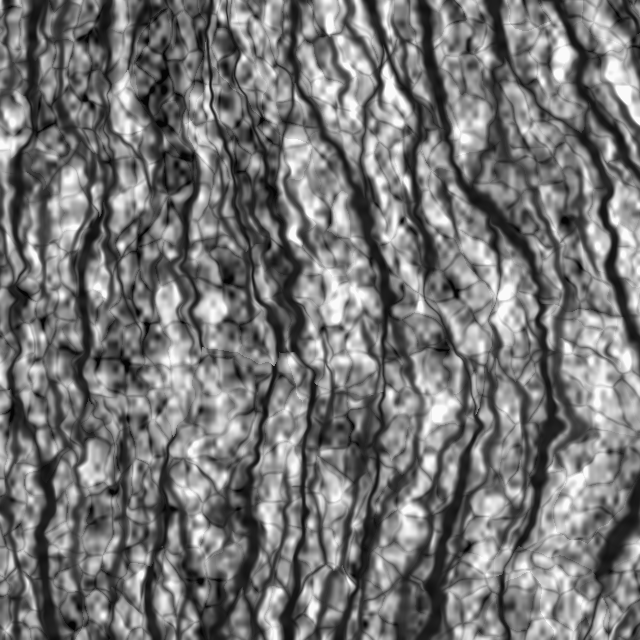
Write a WebGL 1 fragment shader that draws this texture.

```glsl
precision highp float;
// Weathered tree bark in grey: long plates split by dark, ragged furrows.
// Stretched Voronoi cells on a sheared, noise-warped plane form the plates;
// layers of value noise add fibres, flakes and grain.
uniform vec2 u_resolution;

float hash(vec2 p) {
  return fract(sin(dot(p, vec2(127.1, 311.7))) * 43758.5453);
}

vec2 hash2(vec2 p) {
  return vec2(hash(p), hash(p + 57.3));
}

float noise(vec2 p) {
  vec2 i = floor(p), f = fract(p);
  f = f * f * (3.0 - 2.0 * f);
  return mix(mix(hash(i), hash(i + vec2(1, 0)), f.x),
             mix(hash(i + vec2(0, 1)), hash(i + vec2(1, 1)), f.x), f.y);
}

// Noise centred on zero
float grain(vec2 p) {
  return noise(p) - 0.5;
}

vec2 warp(vec2 p, float frequency) {
  return vec2(grain(p * frequency), grain(p * frequency + 31.7));
}

// Returns distance to the nearest plate border in canvas units, and a plate id.
// Borders that run across the trunk are pushed away so they stay thin.
vec2 plates(vec2 p, vec2 frequency, float crossFade) {
  vec2 q = p * frequency, cell = floor(q), f = fract(q);
  vec2 nearest = vec2(0.0), nearestCell = vec2(0.0);
  float best = 9.0;
  for (int j = -1; j <= 1; j++) {
    for (int i = -1; i <= 1; i++) {
      vec2 g = vec2(float(i), float(j));
      vec2 r = g + 0.1 + 0.8 * hash2(cell + g) - f;
      if (dot(r, r) < best) {
        best = dot(r, r);
        nearest = r;
        nearestCell = g;
      }
    }
  }
  float border = 9.0;
  for (int j = -2; j <= 2; j++) {
    for (int i = -2; i <= 2; i++) {
      vec2 g = nearestCell + vec2(float(i), float(j));
      vec2 r = g + 0.1 + 0.8 * hash2(cell + g) - f;
      vec2 between = r - nearest;
      if (dot(between, between) > 0.0001) {
        vec2 n = normalize(between);
        float d = dot(0.5 * (r + nearest), n) / length(n * frequency);
        border = min(border, d + crossFade * n.y * n.y);
      }
    }
  }
  return vec2(border, hash(cell + nearestCell + 9.1));
}

void main() {
  vec2 p = gl_FragCoord.xy / u_resolution;

  // Furrows lean one way above the bend and the other way below it
  float bend = p.y - 0.34;
  float lean = 0.32 * smoothstep(0.0, 0.65, p.x);
  vec2 trunk = p + vec2(lean * sqrt(bend * bend + 0.006), 0.0);
  vec2 ragged = trunk + 0.05 * warp(p, 7.0) + 0.022 * warp(p, 24.0)
              + 0.010 * warp(p, 60.0);

  vec2 plate = plates(ragged + 3.0, vec2(8.5, 2.6), 0.012);
  vec2 sliver = plates(ragged + 7.4, vec2(15.0, 6.0), 0.006);
  vec2 flake = plates(ragged + 1.6, vec2(27.0, 20.0), 0.0);

  // Plate tone, fibres along the trunk and fine grain
  float streaky = smoothstep(0.4, 0.8, p.x) * smoothstep(0.25, 0.5, p.y);
  float tone = 0.61 + 0.22 * (plate.y - 0.5) + 0.14 * (sliver.y - 0.5)
             + 0.12 * (flake.y - 0.5);
  tone += 0.30 * grain(trunk * vec2(13.0, 6.0));
  tone += (0.30 + 0.35 * streaky) * grain(ragged * vec2(48.0, 9.0));
  tone += (0.50 - 0.20 * streaky) * grain(ragged * vec2(58.0, 40.0));
  tone += 0.52 * grain(p * vec2(105.0, 78.0) + 4.0);
  tone += 0.06 * streaky;

  // Shallow flake edges
  tone -= 0.16 * (1.0 - smoothstep(0.0, 0.006, flake.x));

  // Broken side cracks, then the deep furrows with sloping walls
  float sideWidth = 0.008 * smoothstep(0.35, 0.75, noise(p * 9.0 + 5.0));
  float side = 1.0 - smoothstep(sideWidth * 0.2, sideWidth + 0.006, sliver.x);
  tone = mix(tone, 0.12, side * smoothstep(0.0, 0.006, sideWidth) * 0.8);

  float width = 0.002 + 0.011 * smoothstep(0.2, 0.75, noise(p * 6.0 + 2.0));
  tone *= mix(0.72, 1.0, smoothstep(width, width + 0.017, plate.x));
  float furrow = 1.0 - smoothstep(width * 0.45, width + 0.006, plate.x);
  tone = mix(tone, 0.04 + 0.10 * noise(p * 70.0), furrow * 0.96);

  gl_FragColor = vec4(vec3(clamp(tone, 0.02, 0.98)), 1.0);
}
```
